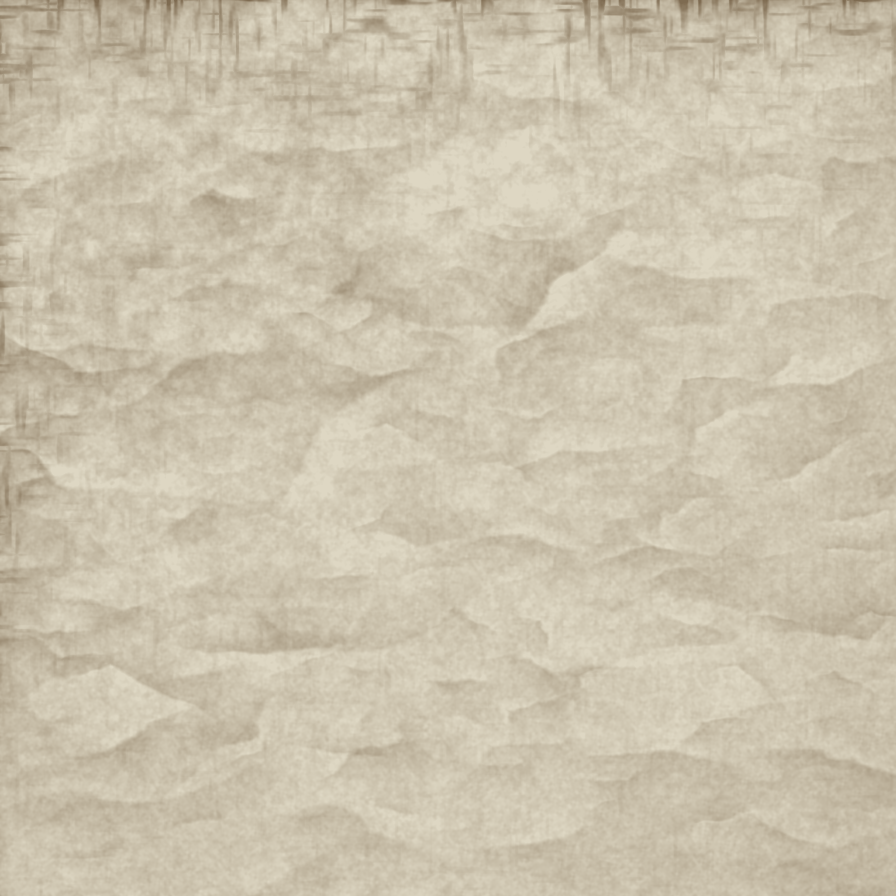
A Shadertoy shader for this texture:

```glsl
const vec3 SHADOW_BEIGE = vec3(0.69, 0.64, 0.55);
const vec3 LIGHT_CREAM = vec3(0.84, 0.81, 0.73);

float hash(vec2 p) {
    vec3 q = fract(vec3(p.xyx) * 0.1031);
    q += dot(q, q.yzx + 33.33);
    return fract((q.x + q.y) * q.z);
}

float noise(vec2 p) {
    vec2 cell = floor(p), f = fract(p);
    f = f * f * (3.0 - 2.0 * f);
    float low = mix(hash(cell), hash(cell + vec2(1, 0)), f.x);
    float high = mix(hash(cell + vec2(0, 1)), hash(cell + vec2(1, 1)), f.x);
    return mix(low, high, f.y);
}

float fbm(vec2 p) {
    float sum = 0.0, amplitude = 0.533;
    for (int i = 0; i < 4; i++) {
        sum += amplitude * noise(p);
        p = mat2(1.6, 1.2, -1.2, 1.6) * p + 17.3;
        amplitude *= 0.5;
    }
    return sum;
}

mat2 rotation(float angle) {
    float c = cos(angle), s = sin(angle);
    return mat2(c, -s, s, c);
}

// Kinked creases: a lit rim on one side of each line, a fading shadow on the other
float folds(vec2 uv, float scale, float blur, float seed) {
    vec2 p = uv * scale * vec2(1.0, 1.6) + seed;
    p += 0.36 * (vec2(fbm(p * 1.9), fbm(p * 1.9 + 41.0)) - 0.5);
    vec2 base = floor(p);
    float sum = 0.0;
    for (int j = -1; j <= 1; j++) {
        for (int i = -1; i <= 1; i++) {
            vec2 cell = base + vec2(i, j);
            vec2 centre = 0.2 + 0.6 * vec2(hash(cell + 3.1), hash(cell + 7.7));
            vec2 d = rotation(mix(-0.5, 1.15, hash(cell + 11.3))) * (p - cell - centre);
            float kink = 1.4 * (hash(cell + 19.9) - 0.45);
            d.y += kink * abs(d.x + 0.2 * kink);
            d.y *= hash(cell + 29.3) > 0.78 ? -1.0 : 1.0;
            float reach = mix(0.4, 0.95, hash(cell + 23.5));
            float taper = 1.0 - smoothstep(0.1, 1.0, abs(d.x) / reach);
            float side = smoothstep(-blur, blur, d.y);
            float fade = 1.0 - smoothstep(0.35, 0.9, abs(d.y));
            float shadow = (1.0 - side) * exp(-4.5 * max(-d.y, 0.0));
            float rim = 0.6 * side * exp(-8.0 * max(d.y, 0.0));
            sum += (rim - shadow) * taper * fade * mix(0.2, 1.2, hash(cell + 31.7));
        }
    }
    return sum;
}

// Crossed fibres, dark where the threads are thick
float weave(vec2 uv) {
    float vertical = noise(uv * vec2(260.0, 38.0)) * noise(uv * vec2(110.0, 24.0) + 9.0);
    float horizontal = noise(uv * vec2(38.0, 260.0) + 5.0) * noise(uv * vec2(24.0, 110.0));
    return smoothstep(0.2, 0.75, max(vertical, horizontal));
}

// Soft broken streak between two points
float streak(vec2 uv, vec2 a, vec2 b, float width) {
    uv += 0.03 * (vec2(fbm(uv * 9.0), fbm(uv * 9.0 + 20.0)) - 0.5);
    vec2 along = b - a;
    float h = clamp(dot(uv - a, along) / dot(along, along), 0.0, 1.0);
    float band = 1.0 - smoothstep(0.0, width, length(uv - a - along * h));
    return band * smoothstep(0.3, 0.65, fbm(uv * 40.0));
}

void mainImage(out vec4 fragColor, in vec2 fragCoord) {
    vec2 uv = fragCoord / iResolution.xy;
    float tone = 0.94;

    // Crumpling, strongest across the middle
    float middle = 1.0 - 0.5 * smoothstep(0.2, 0.5, abs(uv.y - 0.47));
    tone += 0.30 * folds(uv, 3.2, 0.02, 4.0);
    tone += middle * 0.52 * folds(uv, 5.8, 0.03, 53.0);
    tone += middle * 0.42 * folds(uv, 11.0, 0.05, 91.0);

    // Cloudy patches and blotches, rougher towards the upper left
    float rough = smoothstep(0.5, 1.4, uv.y + 0.7 * (1.0 - uv.x));
    tone += 0.55 * (fbm(uv * vec2(3.5, 5.0) + 8.0) - 0.5);
    tone += mix(0.35, 0.85, rough) * (fbm(uv * vec2(26.0, 32.0)) - 0.5);
    tone += mix(0.32, 0.75, rough) * (fbm(uv * 80.0 + 13.0) - 0.5);

    // Paper grain
    tone += 0.27 * (noise(uv * 200.0) - 0.5);
    tone += 0.25 * (noise(rotation(0.6) * uv * 320.0) - 0.5);

    // Darkened surround and worn threads along the top and left
    tone -= 0.30 * smoothstep(0.3, 0.75, length(uv - vec2(0.43, 0.53)));
    float top = exp(-15.0 * (1.0 - uv.y));
    float left = exp(-20.0 * uv.x) * smoothstep(0.1, 0.5, uv.y);
    float worn = max(top, 0.6 * left);
    tone -= weave(uv) * (0.14 + 1.3 * worn);
    tone -= 0.6 * exp(-100.0 * (1.0 - uv.y)) + 0.25 * exp(-80.0 * uv.x);

    // Faint stains
    tone -= 0.3 * streak(uv, vec2(0.08, 0.69), vec2(0.37, 0.78), 0.016);
    tone -= 0.3 * streak(uv, vec2(0.02, 0.45), vec2(0.13, 0.60), 0.018);
    tone -= 0.4 * streak(uv, vec2(0.62, 0.96), vec2(0.86, 0.985), 0.012);

    vec3 paper = mix(SHADOW_BEIGE, LIGHT_CREAM, clamp(tone, -1.3, 1.2));
    fragColor = vec4(paper, 1.0);
}
```
